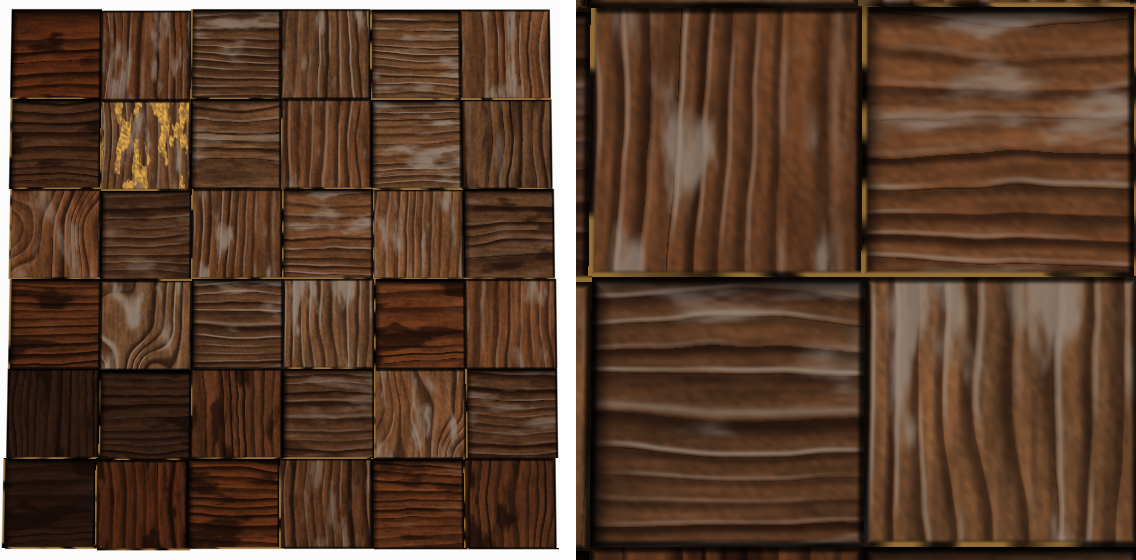
Left, the full canvas; right, a detail of the centre.
This texture is drawn by a three.js fragment shader. Its source:

```glsl
varying vec2 vUv;

const float TILES = 6.0;
const vec3 WHITE = vec3(0.99);
const vec3 CHAR = vec3(0.075, 0.035, 0.022);
const vec3 UMBER = vec3(0.14, 0.08, 0.05);
const vec3 WALNUT = vec3(0.29, 0.18, 0.11);
const vec3 TAN = vec3(0.45, 0.305, 0.19);
const vec3 RUST = vec3(0.43, 0.19, 0.07);
const vec3 SILVER = vec3(0.58, 0.52, 0.47);
const vec3 GOLD = vec3(0.66, 0.49, 0.23);

float hash(vec2 p) {
  vec3 q = fract(vec3(p.xyx) * 0.1031);
  q += dot(q, q.yzx + 33.33);
  return fract((q.x + q.y) * q.z);
}

float noise(vec2 p) {
  vec2 i = floor(p), f = fract(p);
  f = f * f * (3.0 - 2.0 * f);
  return mix(mix(hash(i), hash(i + vec2(1.0, 0.0)), f.x),
             mix(hash(i + vec2(0.0, 1.0)), hash(i + 1.0), f.x), f.y);
}

float fbm(vec2 p) {
  float sum = 0.0, amp = 0.5;
  for (int i = 0; i < 4; i++) {
    sum += amp * noise(p);
    p = p * 2.03 + 17.0;
    amp *= 0.5;
  }
  return sum;
}

float isTile(vec2 cell, vec2 target) {
  return 1.0 - step(0.5, distance(cell, target));
}

// Perspective and uneven block positions
vec2 boardSpace(vec2 uv) {
  float y = (uv.y - 0.021) / 0.963;
  float left = mix(0.006, 0.024, y), right = mix(0.996, 0.984, y);
  vec2 g = vec2((uv.x - left) / (right - left), y) * TILES;
  g.x += (hash(vec2(floor(g.y), 3.0)) - 0.5) * 0.06;
  g.y += (hash(vec2(floor(g.x), 7.0)) - 0.5) * 0.06;
  return g;
}

// Growth rings: x is the dark groove, y the worn ridge beside it
vec2 rings(vec2 q, float count, float warp, float seed) {
  float bend = noise(q * vec2(1.8, 2.2) + seed) - 0.5;
  float across = q.y + warp * bend + 0.012 * (noise(q * vec2(7.0, 5.0) + seed) - 0.5);
  float phase = across * count + noise(vec2(across * 3.0, seed)) * 1.5;
  float f = fract(phase), id = floor(phase);
  float strength = mix(0.35, 1.0, hash(vec2(id, seed)));
  float groove = smoothstep(mix(0.3, 0.7, hash(vec2(seed, id))), 0.93, f);
  groove = max(groove, 1.0 - smoothstep(0.0, 0.09, f));
  float ridge = exp(-pow((f - 0.17) / 0.09, 2.0));
  return vec2(groove, ridge) * strength;
}

vec3 wood(vec2 q, vec2 cell, float vertical) {
  float seed = floor(hash(cell + 11.0) * 90.0) + 5.0;
  float pick = hash(cell + 29.0), wear = hash(cell + 41.0);
  float swirl = isTile(cell, vec2(0.0, 3.0)) + isTile(cell, vec2(1.0, 2.0))
              + isTile(cell, vec2(4.0, 1.0));
  float flaked = isTile(cell, vec2(1.0, 4.0));

  // Blocks brighten and turn grey towards the upper right centre
  vec2 away = cell - vec2(3.5, 3.5);
  float light = 0.72 - 0.04 * dot(away, away) + 0.14 * vertical + (pick - 0.5) * 0.3;
  light = clamp(light + 0.25 * swirl, 0.04, 0.9);
  float silver = smoothstep(0.3, 0.8, light + (wear - 0.5) * 0.35);
  float warm = smoothstep(0.4, 0.8, hash(cell + 53.0)) * (1.0 - 0.7 * silver);

  vec3 base = mix(UMBER, WALNUT, smoothstep(0.0, 0.45, light));
  base = mix(base, TAN, smoothstep(0.4, 0.95, light) * 0.8);
  base = mix(base, RUST, warm * 0.5);
  float streak = noise(q * vec2(5.0, 42.0) + seed);
  float scuff = noise(vec2(q.x * 38.0 + q.y * 22.0, q.y * 45.0) + seed);
  float cloud = fbm(q * vec2(2.0, 4.0) + seed);
  base *= 0.58 + 0.3 * streak + 0.2 * scuff + 0.45 * cloud;

  vec2 ring = rings(q, mix(6.0, 11.0, wear), mix(0.09, 0.65, swirl), seed);
  vec3 color = mix(base, CHAR, ring.x * mix(0.9, 0.68, silver));
  float broken = smoothstep(0.2, 0.6, noise(q * vec2(3.0, 9.0) + seed + 8.0));
  color = mix(color, SILVER, ring.y * silver * broken * 0.8);
  color = mix(color, RUST * 1.15, ring.y * warm * 0.45);

  // Grey rub marks, scorched spots and flaked gold
  float patchNoise = fbm(q * vec2(2.2, 7.0) + seed + 31.0);
  color = mix(color, SILVER, smoothstep(0.54, 0.76, patchNoise) * silver * 0.75);
  color = mix(color, CHAR, smoothstep(0.4, 0.25, patchNoise) * (1.0 - silver) * 0.7);
  float flake = smoothstep(0.53, 0.61, fbm(q * vec2(3.0, 10.0) + 63.0));
  return mix(color, GOLD * (0.8 + 0.6 * scuff), flake * flaked);
}

// Shadowed joints with gilt showing on some sides
vec3 joints(vec3 color, vec2 local, vec2 cell, float recessed) {
  vec2 gap = min(local, 1.0 - local);
  float shade = smoothstep(0.0, 0.09, min(local.x, 1.0 - local.y));
  color *= mix(1.0, mix(0.3, 1.0, shade), recessed);
  color *= mix(0.22, 1.0, smoothstep(0.008, 0.032, min(gap.x, gap.y)));
  vec2 shown = step(vec2(0.45), vec2(hash(cell + 71.0), hash(cell + 83.0)));
  vec2 line = (1.0 - smoothstep(0.01, 0.028, local)) * shown;
  float worn = smoothstep(0.2, 0.55, noise(local * 7.0 + cell * 13.0));
  return mix(color, GOLD, max(line.x, line.y) * worn * 0.85);
}

void main() {
  vec2 g = boardSpace(vUv);
  vec2 cell = clamp(floor(g), 0.0, TILES - 1.0);
  vec2 local = g - cell;

  // Grain alternates; the top two rows share a direction
  float vertical = mod(cell.x + min(cell.y, 4.0), 2.0);
  vec2 q = mix(local, local.yx, vertical);
  vec3 color = joints(wood(q, cell, vertical), local, cell, 1.0 - vertical);

  vec2 inside = min(g, TILES - g);
  float board = smoothstep(-0.012, 0.008, min(inside.x, inside.y));
  gl_FragColor = vec4(mix(WHITE, color, board), 1.0);
}
```
